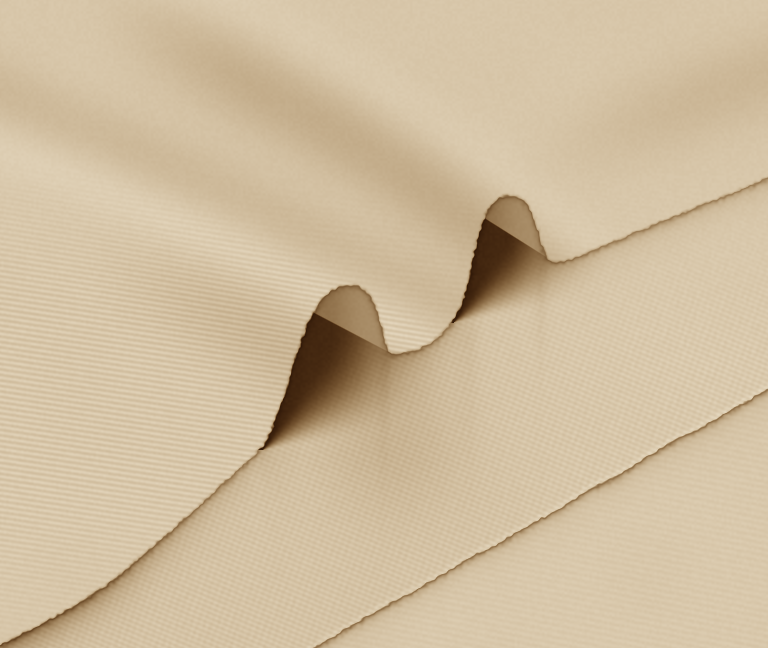
This texture is drawn by a Shadertoy shader. Its source:

```glsl
#define CREAM vec3(0.855, 0.79, 0.68)
#define SHADE_TINT vec3(0.72, 1.0, 1.45)
#define RIB_FREQ 118.0
#define RIB_DEPTH 0.042
#define FRAY 0.0035
#define GRAIN 0.022
#define FRONT_SLOPE 0.573
#define FRONT_START 0.494

// Hem of the folded sheet: x, height, slope
const vec3 HEM[14] = vec3[14](
    vec3(0.0, 0.005, 0.5), vec3(0.2, 0.125, 0.85), vec3(0.4, 0.305, 0.95),
    vec3(0.463, 0.468, 3.0), vec3(0.54, 0.559, 0.0), vec3(0.59, 0.49, -4.0),
    vec3(0.605, 0.454, 0.0), vec3(0.694, 0.498, 1.2), vec3(0.728, 0.591, 5.0),
    vec3(0.787, 0.698, 0.0), vec3(0.834, 0.63, -4.0), vec3(0.856, 0.596, 0.0),
    vec3(0.93, 0.62, 0.42), vec3(1.2, 0.731, 0.42));

float hash(vec2 p) {
    vec3 q = fract(p.xyx * 0.1031);
    q += dot(q, q.yzx + 33.33);
    return fract((q.x + q.y) * q.z);
}

float noise(vec2 p) {
    vec2 i = floor(p), f = fract(p);
    f = f * f * (3.0 - 2.0 * f);
    return mix(mix(hash(i), hash(i + vec2(1, 0)), f.x),
               mix(hash(i + vec2(0, 1)), hash(i + vec2(1, 1)), f.x), f.y);
}

float bump(float x, float center, float width) {
    float t = (x - center) / width;
    return exp(-t * t);
}

// Cubic Hermite hem: returns height and slope
vec2 hemCurve(float x) {
    vec2 curve = vec2(0.0);
    for (int i = 0; i < 13; i++) {
        vec3 a = HEM[i], b = HEM[i + 1];
        if (x < a.x) break;
        float w = b.x - a.x, t = min((x - a.x) / w, 1.0);
        float m0 = a.z * w, m1 = b.z * w, rise = b.y - a.y;
        float c2 = 3.0 * rise - 2.0 * m0 - m1, c3 = m0 + m1 - 2.0 * rise;
        curve = vec2(a.y + t * (m0 + t * (c2 + t * c3)),
                     (m0 + t * (2.0 * c2 + 3.0 * t * c3)) / w);
    }
    return curve;
}

// Light on the folded sheet: two soft ridges with valleys between
float foldedSheet(vec2 p) {
    float u = p.x - 0.293;
    float nearRidge = p.y - (0.807 - 0.40 * p.x - 0.10 * p.x * p.x);
    float farRidge = p.y - (1.0 - 0.45 * u - 0.33 * u * abs(u));
    float light = 0.985;
    light += 0.04 * bump(nearRidge, -0.035, 0.045);
    light -= 0.07 * bump(nearRidge, 0.05, 0.055);
    light -= 0.09 * bump(nearRidge, -0.15, 0.08) * smoothstep(0.1, 0.45, p.x);
    light -= 0.13 * bump(farRidge, -0.085, 0.075) * smoothstep(0.1, 0.4, p.x);
    light += 0.03 * bump(farRidge, 0.02, 0.05);
    light -= 0.08 * bump(p.y - 0.35 * p.x, 0.47, 0.07) * smoothstep(0.75, 1.1, p.x);
    // Ribs lose focus towards the back
    float bend = 0.012 * bump(nearRidge, 0.0, 0.12);
    float focus = smoothstep(0.78, 0.5, p.y) * smoothstep(-0.1, 0.3, p.y);
    focus *= mix(1.0, 0.3, smoothstep(-0.03, 0.02, nearRidge));
    float rib = sin(6.2832 * RIB_FREQ * (p.y + 0.15 * p.x + bend));
    return light + RIB_DEPTH * focus * rib;
}

// Dark wedge spreading from the foot of a fold
float pocketShadow(vec2 p, vec2 foot, float size) {
    vec2 q = (p - foot) / size;
    float angle = atan(q.y, max(q.x, 0.0) + 0.0001);
    return smoothstep(0.12, 1.02, angle) * smoothstep(0.31, 0.1, q.x)
         * smoothstep(0.5, 0.3, length(q));
}

// Underside of a fold, above the line from mouth to valley
float innerFace(vec2 p, vec2 mouth, vec2 valley, float px) {
    float t = (p.x - mouth.x) / (valley.x - mouth.x);
    float height = p.y - mix(mouth.y, valley.y, t);
    return smoothstep(-px, px, height) * smoothstep(px, -px, p.x - valley.x);
}

// Flat sheet beneath, with the shade cast by both folds
float flatSheet(vec2 p, float hemDist, float px) {
    float light = 0.965 + 0.03 * smoothstep(0.6, 1.1, p.x);
    light -= 0.08 * exp(-dot(p - vec2(0.6, 0.32), p - vec2(0.6, 0.32)) / 0.012);
    float focus = smoothstep(0.75, 0.4, p.y);
    light += 0.022 * focus * sin(6.2832 * 125.0 * (p.y + 0.42 * p.x));
    light += 0.010 * focus * sin(6.2832 * 95.0 * (p.x - 0.35 * p.y));
    float shadow = max(pocketShadow(p, vec2(0.405, 0.305), 1.0),
                       pocketShadow(p, vec2(0.700, 0.502), 0.8));
    light = mix(light, 0.2, shadow);
    float face = max(innerFace(p, vec2(0.487, 0.516), vec2(0.603, 0.455), px),
                     innerFace(p, vec2(0.742, 0.667), vec2(0.853, 0.597), px));
    float faceLight = 0.70 - 0.14 * bump(p.x, 0.5, 0.04) - 0.14 * bump(p.x, 0.75, 0.035);
    light = mix(light, faceLight, face);
    float below = min(hemDist, 0.0), left = smoothstep(0.42, 0.0, p.x);
    light *= 1.0 - (0.12 + 0.33 * left) * exp(below / 0.022) * (1.0 - face);
    return light * (1.0 - (0.42 + 0.15 * left) * exp(below / 0.0035));
}

void mainImage(out vec4 fragColor, in vec2 fragCoord) {
    vec2 p = fragCoord / iResolution.y;
    float px = 1.0 / iResolution.y;
    float fray = FRAY * (noise(p * 170.0) - 0.5);
    vec2 hem = hemCurve(p.x);
    float hemDist = (p.y - hem.x) / sqrt(1.0 + hem.y * hem.y) + fray;
    float front = FRONT_SLOPE * (p.x - FRONT_START) + 0.005;
    front += 0.005 * (noise(vec2(p.x * 22.0, 3.0)) - 0.5);
    float frontDist = (p.y - front) / length(vec2(1.0, FRONT_SLOPE)) + fray;

    // Foreground sheet, then the flat sheet, then the folds
    float under = min(frontDist, 0.0);
    float light = 0.99 + 0.012 * sin(6.2832 * 105.0 * (p.y + 0.2 * p.x));
    light *= 1.0 - 0.5 * exp(under / 0.0035) - 0.1 * exp(under / 0.018);
    float middle = flatSheet(p, hemDist, px);
    middle += 0.04 * bump(frontDist, 0.004, 0.003);
    light = mix(light, middle, smoothstep(-px, px, frontDist));
    float folded = foldedSheet(p) - 0.16 * bump(hemDist, 0.0, 0.0025);
    light = mix(light, folded, smoothstep(-px, px, hemDist));

    // Woven grain and warm shadow colour
    light += GRAIN * (noise(p * 260.0) - 0.5) + 0.012 * (noise(p * 9.0) - 0.5);
    fragColor = vec4(CREAM * pow(vec3(max(light, 0.05)), SHADE_TINT), 1.0);
}
```
